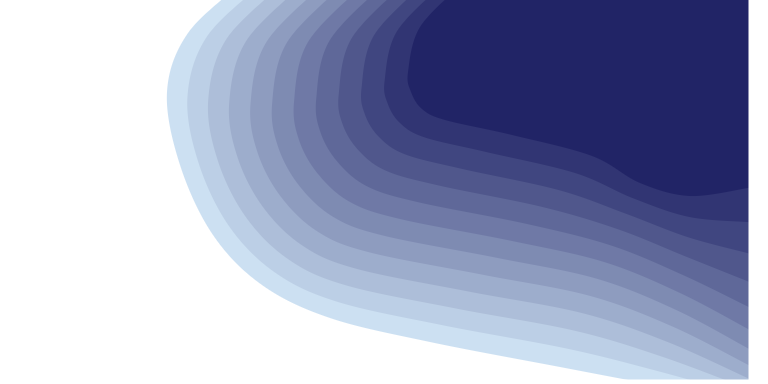
Give the GLSL for this background, as a WebGL 2 fragment shader.

```glsl
#version 300 es
precision highp float;
// Nested flowing blobs stepping from pale blue to deep indigo in the upper right corner.

uniform vec2 u_resolution;
out vec4 fragColor;

const vec2 CANVAS = vec2(768.0, 384.0);  // layout units, y pointing down
const vec2 SHEET = vec2(748.5, 379.5);   // right and bottom limits of the artwork
const vec3 PAPER = vec3(1.0);
const vec3 PALE = vec3(0.80, 0.88, 0.95);
const vec3 INDIGO = vec3(0.13, 0.14, 0.40);
const int LAYERS = 12;
const float MIDDLE = 6.0 / 11.0;         // blend position of the middle outline
const vec2 SWEEP = vec2(1.0, 1.8);       // every outline advances along this axis
const int SEARCH_STEPS = 14;

// Control nodes of three key outlines, from the top edge to the right edge.
const int NODES = 11;
const vec2 OUTER[NODES] = vec2[](
  vec2(243, -18), vec2(188, 33), vec2(167, 92), vec2(180, 165), vec2(213, 235), vec2(262, 285),
  vec2(330, 318), vec2(430, 342), vec2(560, 367), vec2(650, 384), vec2(748, 401));
const vec2 MID[NODES] = vec2[](
  vec2(364, -16), vec2(308, 42), vec2(294, 102), vec2(299, 140), vec2(318, 174), vec2(350, 202),
  vec2(400, 219), vec2(512, 241), vec2(604, 262), vec2(680, 293), vec2(748, 329));
const vec2 INNER[NODES] = vec2[](
  vec2(462, -16), vec2(420, 27), vec2(408, 72), vec2(411, 92), vec2(422, 109), vec2(445, 120),
  vec2(512, 135), vec2(592, 156), vec2(640, 183), vec2(690, 196), vec2(748, 188));

// Quadratic blend weights of the key outlines.
vec3 blendWeights(float t) {
  return vec3((t - MIDDLE) * (t - 1.0) / MIDDLE,
              t * (1.0 - t) / (MIDDLE * (1.0 - MIDDLE)),
              t * (t - MIDDLE) / (1.0 - MIDDLE));
}

vec2 node(int i, vec3 w) {
  i = clamp(i, 0, NODES - 1);
  return OUTER[i] * w.x + MID[i] * w.y + INNER[i] * w.z;
}

// Catmull-Rom curve through the blended nodes.
vec2 outline(float u, vec3 w) {
  u = clamp(u, 0.0, float(NODES - 1));
  int i = min(int(u), NODES - 2);
  float f = u - float(i);
  vec2 a = node(i - 1, w), b = node(i, w), c = node(i + 1, w), d = node(i + 2, w);
  return b + 0.5 * f * (c - a + f * (2.0 * a - 5.0 * b + 4.0 * c - d
         + f * (3.0 * (b - c) + d - a)));
}

// Approximate signed distance to an outline, positive inside.
float layerDistance(vec2 p, float t) {
  vec3 w = blendWeights(t);
  float target = dot(p, SWEEP);
  float lo = 0.0, hi = float(NODES - 1);
  for (int k = 0; k < SEARCH_STEPS; k++) {
    float m = 0.5 * (lo + hi);
    if (dot(outline(m, w), SWEEP) < target) lo = m; else hi = m;
  }
  float u = 0.5 * (lo + hi);
  vec2 tangent = normalize(outline(u + 0.02, w) - outline(u - 0.02, w));
  return dot(p - outline(u, w), vec2(tangent.y, -tangent.x));
}

void main() {
  vec2 uv = gl_FragCoord.xy / u_resolution;
  vec2 p = vec2(uv.x, 1.0 - uv.y) * CANVAS;
  float pixel = CANVAS.y / u_resolution.y;

  // Stack the layers; each lies inside the one before it.
  vec3 color = PAPER;
  for (int i = 0; i < LAYERS; i++) {
    float t = float(i) / float(LAYERS - 1);
    float coverage = clamp(layerDistance(p, t) / pixel + 0.5, 0.0, 1.0);
    if (coverage <= 0.0) break;
    color = mix(color, mix(PALE, INDIGO, t), coverage);
  }

  // Trim to the sheet, leaving thin paper margins.
  vec2 inside = clamp((SHEET - p) / pixel + 0.5, 0.0, 1.0);
  fragColor = vec4(mix(PAPER, color, inside.x * inside.y), 1.0);
}
```
